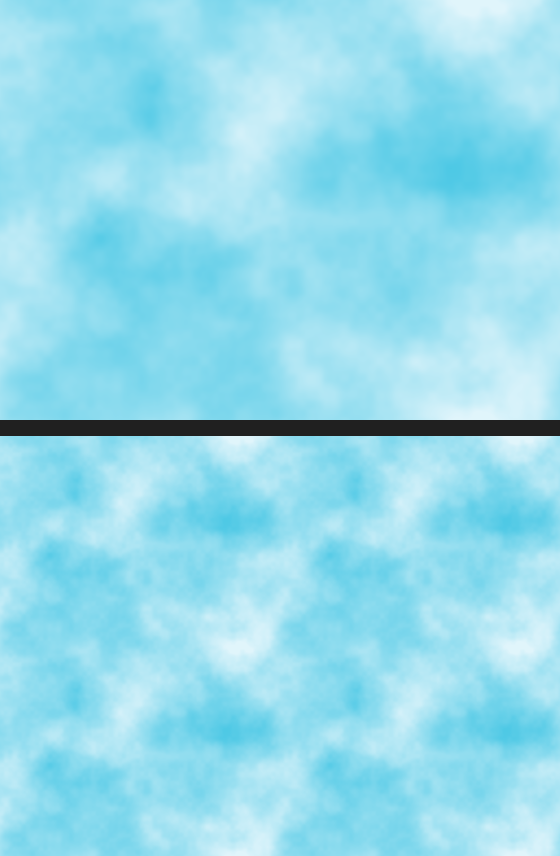
Top: one tile. Bottom: repeated 2 by 2.
This texture is drawn by a Shadertoy shader. Its source:

```glsl
// Soft white haze drifting over a cyan sky, as a seamless tile.
// Broad periodic waves set pale and deep regions; wrapped fractal
// value noise bends them and adds the cloudy mottling.

#define DEEP_CYAN  vec3(0.240, 0.767, 0.889)
#define PALE_HAZE  vec3(0.880, 0.960, 0.985)
#define BASE_CELLS vec2(4.0, 3.0)
#define OCTAVES    5
#define GAIN       0.55
#define HAZE_LEVEL 0.565
#define BANK_DEPTH 0.27
#define PUFF_DEPTH 0.09
#define MOTTLING   1.12
#define WARP       0.45

const float TAU = 6.2831853;

float hash(vec2 cell, float salt) {
    return fract(sin(dot(cell, vec2(127.1, 311.7)) + salt * 74.7) * 43758.5453);
}

// Value noise whose lattice wraps after a whole number of cells
float wrappedNoise(vec2 p, vec2 period, float salt) {
    vec2 cell = floor(p);
    vec2 f = p - cell;
    vec2 blend = f * f * f * (f * (f * 6.0 - 15.0) + 10.0);
    vec2 lo = mod(cell, period);
    vec2 hi = mod(cell + 1.0, period);
    float bottom = mix(hash(lo, salt), hash(vec2(hi.x, lo.y), salt), blend.x);
    float top = mix(hash(vec2(lo.x, hi.y), salt), hash(hi, salt), blend.x);
    return mix(bottom, top, blend.y);
}

// Fractal sum centred on zero; each octave is shifted to hide the lattice
float cloudNoise(vec2 uv, float salt) {
    vec2 period = BASE_CELLS;
    float sum = 0.0;
    float total = 0.0;
    float weight = 1.0;
    for (int i = 0; i < OCTAVES; i++) {
        float layer = salt + float(i);
        vec2 shift = vec2(0.37, 0.61) * layer;
        sum += weight * wrappedNoise(uv * period + shift, period, layer);
        total += weight;
        weight *= GAIN;
        period *= 2.0;
    }
    return sum / total - 0.5;
}

// Large pale and deep regions, periodic in both directions
float broadHaze(vec2 uv) {
    vec2 angle = TAU * uv;
    float banks = cos(angle.y) * cos(angle.x - 0.77 * TAU);
    float puffs = -cos(2.0 * angle.y) * cos(2.0 * angle.x);
    return BANK_DEPTH * banks + PUFF_DEPTH * puffs;
}

void mainImage(out vec4 fragColor, in vec2 fragCoord) {
    vec2 uv = fragCoord / iResolution.xy;

    // Bend the broad regions into irregular cloud banks
    vec2 bend = WARP * vec2(cloudNoise(uv, 11.0), cloudNoise(uv, 23.0));
    float haze = HAZE_LEVEL + broadHaze(uv + bend);

    // Billows and fine mottling
    haze += MOTTLING * cloudNoise(uv, 3.0);

    vec3 color = mix(DEEP_CYAN, PALE_HAZE, clamp(haze, 0.0, 1.0));
    fragColor = vec4(color, 1.0);
}
```
